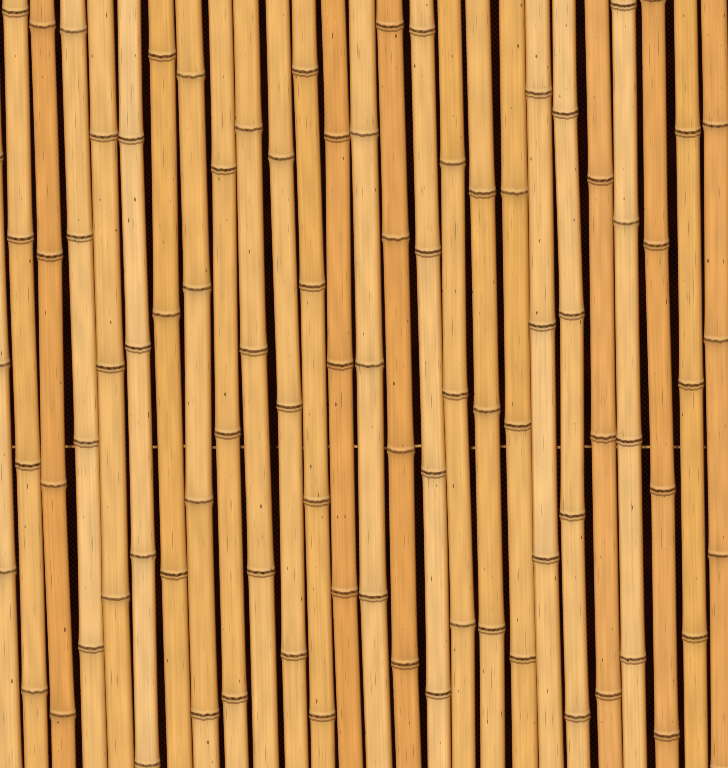
This texture is drawn by a Shadertoy shader. Its source:

```glsl
// Screen of slanted bamboo canes with ringed nodes over a dark woven backing.
#define CANES 25.2
#define HALF_WIDTH 0.445
#define LEAN_LEFT 0.78
#define LEAN_RIGHT 0.42
#define THREAD_Y 0.418
#define PALE vec3(0.95, 0.76, 0.50)
#define GOLD vec3(0.90, 0.67, 0.36)
#define TAN vec3(0.74, 0.50, 0.23)
#define RIM vec3(0.33, 0.17, 0.07)
#define DARK vec3(0.10, 0.028, 0.01)

float hash(vec2 p) {
    vec3 q = fract(p.xyx * vec3(0.1031, 0.1030, 0.0973));
    q += dot(q, q.yzx + 33.33);
    return fract((q.x + q.y) * q.z);
}

vec2 gradient(vec2 p) {
    float a = 6.2832 * hash(p);
    return vec2(cos(a), sin(a));
}

// Gradient noise, roughly -0.7 to 0.7
float noise(vec2 p) {
    vec2 i = floor(p), f = p - i, w = f * f * f * (f * (f * 6.0 - 15.0) + 10.0);
    vec2 e = vec2(1, 0);
    float low = mix(dot(gradient(i), f), dot(gradient(i + e), f - e), w.x);
    float high = mix(dot(gradient(i + e.yx), f - e.yx), dot(gradient(i + 1.0), f - 1.0), w.x);
    return mix(low, high, w.y);
}

// Dark mesh crossed by one binding thread
vec3 backing(vec2 uv, float aspect) {
    vec2 weave = sin(vec2(uv.x * aspect, uv.y) * 900.0);
    vec3 col = DARK * (1.0 + 0.5 * weave.x * weave.y + 0.5 * noise(uv * 20.0));
    float sag = THREAD_Y + 0.004 * noise(vec2(uv.x * 18.0, 2.0));
    float thread = 1.0 - smoothstep(0.0008, 0.0028, abs(uv.y - sag));
    return mix(col, GOLD * 0.85, thread * smoothstep(-0.35, 0.2, noise(vec2(uv.x * 60.0, 7.0))));
}

// Paints cane number id over col; x is measured in cane pitches
void paintCane(inout vec3 col, float id, float x, float y, float aa) {
    vec2 key = vec2(id + 40.0, 3.0);
    float period = mix(0.25, 0.345, hash(key));
    float t = y / period + 5.0 + hash(key + 11.0);
    float cell = floor(t), f = t - cell, node = floor(t + 0.5);

    // Axis: lean, uneven spacing, gentle bow and a kink at every node
    float lean = mix(LEAN_LEFT, LEAN_RIGHT, id / CANES);
    float kink = mix(hash(vec2(key.x, cell)), hash(vec2(key.x, cell + 1.0)), f) - 0.5;
    float axis = id - 0.136 + lean * (0.5 - y) + 0.17 * (hash(key + 23.0) - 0.5);
    axis += 0.13 * kink + 0.07 * noise(vec2(y * 2.0, id * 3.7));

    // Outline: flares above the node, with a short lip below it
    float dy = (t - node) * period;
    float flare = dy > 0.0 ? exp(-dy / 0.016) : exp(dy / 0.003);
    float radius = HALF_WIDTH + 0.06 * (hash(key + 31.0) - 0.5) + 0.05 * flare;
    float d = x - axis, u = clamp(d / radius, -1.0, 1.0);
    float cover = 1.0 - smoothstep(-aa, aa, abs(d) - radius);
    if (cover <= 0.0) return;

    // Tint of the cane, its segments and its fibres
    float segment = hash(vec2(key.x + 9.0, cell));
    vec3 skin = mix(PALE, GOLD, clamp(0.65 * hash(key + 47.0) + 0.5 * segment - 0.05, 0.0, 1.0));
    skin = mix(skin, vec3(0.87, 0.59, 0.30), 0.6 * step(0.75, hash(key + 59.0)));
    float fibre = noise(vec2(u * 7.0 + id * 13.0, y * 5.0));
    float mottle = noise(vec2(u * 1.5 + id * 5.0, y * 18.0));
    skin *= 1.0 + 0.07 * fibre + 0.08 * mottle;

    // Round shading, lit slightly from the left
    float lit = sqrt(1.0 - u * u) - 0.13 * u;
    vec3 shade = mix(RIM, TAN, smoothstep(0.0, 0.48, lit));
    shade = mix(shade, skin, smoothstep(0.36, 0.84, lit));

    // Scratches and small dark specks
    float scratch = smoothstep(0.38, 0.6, noise(vec2(u * 9.0 + id * 31.0, y * 22.0)));
    float speck = smoothstep(0.5, 0.62, noise(vec2(u * 3.5 + id * 17.0, y * 75.0)));
    shade *= 1.0 - 0.2 * scratch - 0.4 * speck;

    // Node: stained skin, pale ridge and a curved dark groove
    float ring = dy - 0.004 * u * u - 0.0015 * noise(vec2(u * 3.0, id + node * 7.0));
    float wear = hash(vec2(key.x + 71.0, node));
    float stain = ring < 0.0 ? exp(ring / 0.007) : 0.5 * exp(-ring / 0.012);
    shade *= 1.0 - 0.22 * stain;
    float ridge = exp(-pow((ring - 0.004) / 0.0022, 2.0));
    shade = mix(shade, PALE * (0.55 + 0.5 * lit), 0.6 * ridge);
    float groove = 1.0 - smoothstep(0.0006, 0.0026, abs(ring));
    float broken = 0.75 + 0.5 * noise(vec2(u * 4.0 + id, node * 5.0));
    shade = mix(shade, RIM * 0.8, groove * broken * mix(0.6, 1.0, wear));
    float lowerLine = 1.0 - smoothstep(0.0004, 0.002, abs(ring + 0.0055));
    shade = mix(shade, RIM, 0.45 * lowerLine * step(0.4, wear));

    col = mix(col, shade, cover);
}

void mainImage(out vec4 fragColor, in vec2 fragCoord) {
    vec2 uv = fragCoord / iResolution.xy;
    float x = uv.x * CANES, aa = 0.7 * CANES / iResolution.x;
    vec3 col = backing(uv, iResolution.x / iResolution.y);

    // Only the nearest canes can reach this point
    float lean = mix(LEAN_LEFT, LEAN_RIGHT, uv.x);
    float nearest = floor(x + 0.636 - lean * (0.5 - uv.y));
    for (float k = -1.0; k <= 1.0; k++) paintCane(col, nearest + k, x, uv.y, aa);

    fragColor = vec4(col, 1.0);
}
```
